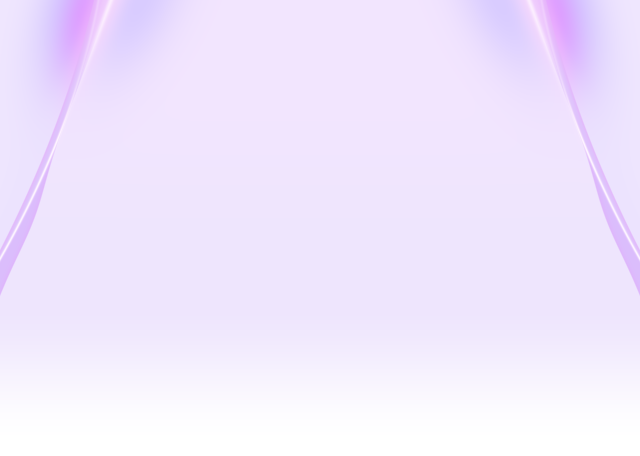
This background is drawn by a Shadertoy shader. Its source:

```glsl
// Pale lilac backdrop framed by two mirrored glossy violet ribbons with soft glows.

// 1 on the positive side of an edge, smoothed over about one pixel
float side(float d) {
    float w = 0.9 / iResolution.x;
    return smoothstep(-w, w, d);
}

// Soft bell curve of half-width w
float bell(float d, float w) {
    return exp(-d * d / (w * w));
}

void mainImage(out vec4 fragColor, in vec2 fragCoord) {
    vec2 uv = fragCoord / iResolution.xy;
    float x = min(uv.x, 1.0 - uv.x);   // distance from the nearer side
    float t = 1.0 - uv.y;              // distance from the top

    // Curves of the ribbon: outer edge, inner edge and bright thread
    float outerEdge = 0.147 - 0.171 * t - 0.1765 * t * t;
    float innerEdge = 0.173 - 0.268 * t + 0.009 * bell(t - 0.48, 0.11);
    float thread = 0.124 - 0.253 * (t - 0.17) - 0.236 * (t - 0.17) * (t - 0.32);
    float outside = outerEdge - x;
    float inside = x - innerEdge;

    // Backdrop, fading to white at the bottom
    vec3 col = mix(vec3(0.95, 0.898, 0.996), vec3(0.932, 0.897, 0.992), smoothstep(0.15, 0.6, t));
    col = mix(col, vec3(1.0), smoothstep(0.66, 0.98, t));

    // Glow on the inner side: lavender haze with a pink rim
    float haze = bell(inside - 0.045, 0.065) * bell(t, 0.17);
    vec3 inner = mix(col, vec3(0.83, 0.78, 1.0), 0.85 * haze);
    inner = mix(inner, vec3(0.97, 0.84, 0.99), 0.8 * bell(inside, 0.022) * bell(t, 0.17));

    // Glow on the outer side: lavender veil, violet core and pink rim
    vec3 outer = mix(vec3(0.94, 0.905, 0.995), vec3(0.925, 0.89, 0.995), bell(outside, 0.06));
    outer = mix(outer, vec3(0.80, 0.74, 1.0), 0.85 * bell(outside - 0.03, 0.055) * bell(t, 0.17));
    outer = mix(outer, vec3(0.87, 0.60, 1.0), 0.9 * bell(outside - 0.012, 0.03) * bell(t - 0.02, 0.13));
    outer = mix(outer, vec3(0.96, 0.70, 0.99), 0.5 * bell(outside, 0.012) * bell(t - 0.08, 0.12));

    // Ribbon body with a pale sheen near the top
    float across = clamp((x - outerEdge) / (innerEdge - outerEdge), 0.0, 1.0);
    vec3 ribbon = mix(vec3(0.91, 0.73, 0.99), vec3(0.87, 0.77, 0.99), smoothstep(0.02, 0.22, t));
    ribbon = mix(ribbon, vec3(0.86, 0.74, 0.99), smoothstep(0.25, 0.4, t) * side(x - thread));
    ribbon = mix(ribbon, vec3(0.95, 0.83, 0.99), 0.6 * bell(across - 0.65, 0.3) * bell(t, 0.16));
    ribbon = mix(ribbon, vec3(0.90, 0.70, 0.98), 0.6 * bell(outside, 0.004));
    ribbon = mix(ribbon, vec3(0.88, 0.69, 0.98), 0.5 * bell(inside, 0.005) * smoothstep(0.15, 0.3, t));

    col = mix(outer, ribbon, side(-outside));
    col = mix(col, inner, side(inside));

    // Fine highlights: bright thread and the lit upper inner edge
    float threadGlow = bell(x - thread, 0.0022) * mix(0.25, 0.95, smoothstep(0.12, 0.32, t));
    float rimGlow = bell(inside, 0.0045) * bell(t, 0.17) * 0.75;
    col = mix(col, vec3(1.0, 0.97, 1.0), max(threadGlow, rimGlow));

    fragColor = vec4(col, 1.0);
}
```
